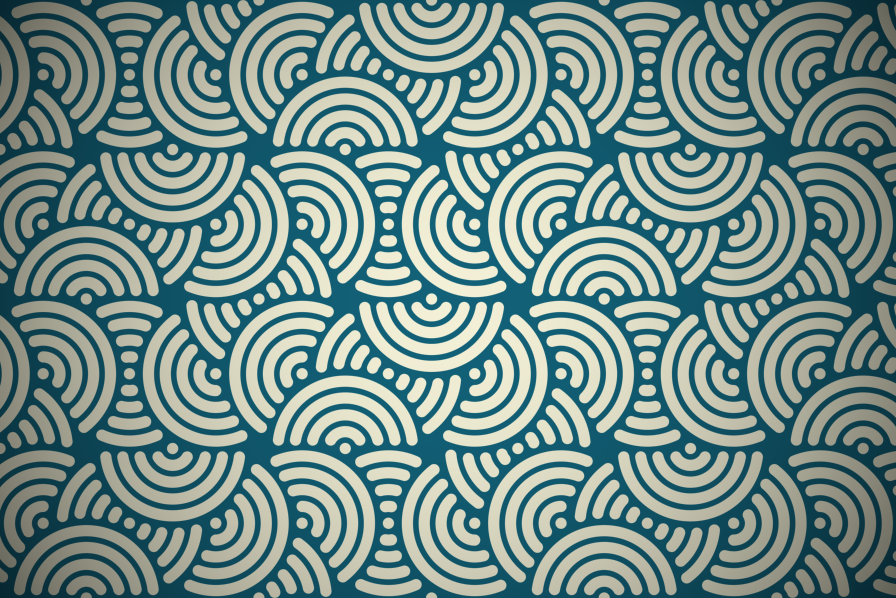
A WebGL 1 fragment shader for this pattern:

```glsl
precision highp float;
// Cream ring fans on teal: six half-disc fans pinwheel around each centre of a
// hexagonal lattice, and narrow double wedges of rings fill the gaps between them.
// Each point is folded into its nearest cell, then six turns of 60 degrees are tested.

uniform vec2 u_resolution;

#define HEX_SIZE 0.14434        // pinwheel radius, as a share of canvas height
#define RING_STEP 0.195         // ring spacing, in pinwheel radii
#define HALF_LINE 0.065         // half the line width
#define FAN_INSET 0.098         // arc tips to the flat side of a fan
#define WEDGE_CLEARANCE 0.984   // wedge tips to the neighbouring fan centre
#define CREAM vec3(0.95, 0.94, 0.84)
#define TEAL vec3(0.07, 0.38, 0.47)
#define VIGNETTE 0.60

const float SQRT3 = 1.7320508;

// Offset from the nearest centre of the hexagonal lattice.
vec2 foldToCell(vec2 p) {
  vec2 period = vec2(6.0, 2.0 * SQRT3);
  vec2 a = mod(p + 0.5 * period, period) - 0.5 * period;
  vec2 b = mod(p, period) - 0.5 * period;
  return dot(a, a) < dot(b, b) ? a : b;
}

// Distance to the centreline of an arc symmetric about +y, ending at tip.
float arcDistance(vec2 p, float radius, vec2 tip) {
  p.x = abs(p.x);
  bool beyondTip = p.x * tip.y > p.y * tip.x;
  return beyondTip ? length(p - tip) : abs(length(p) - radius);
}

// Half-disc fan opening towards +y.
float fanDistance(vec2 p) {
  float d = length(p);
  for (int i = 1; i <= 4; i++) {
    float r = float(i) * RING_STEP;
    vec2 tip = vec2(sqrt(r * r - FAN_INSET * FAN_INSET), FAN_INSET);
    d = min(d, arcDistance(p, r, tip));
  }
  return d;
}

// Rings squeezed between two fans centred at x = -1 and x = 1.
float wedgeDistance(vec2 p) {
  float d = length(p);
  p.y = abs(p.y);
  for (int i = 1; i <= 4; i++) {
    float r = float(i) * RING_STEP;
    float x = 0.5 * (1.0 + r * r - WEDGE_CLEARANCE * WEDGE_CLEARANCE);
    d = min(d, arcDistance(p, r, vec2(x, sqrt(r * r - x * x))));
  }
  return d;
}

void main() {
  vec2 p = gl_FragCoord.xy / u_resolution.y;
  vec2 q = foldToCell((p - vec2(0.0, 0.5)) / HEX_SIZE);

  mat2 sixthTurn = mat2(0.5, 0.5 * SQRT3, -0.5 * SQRT3, 0.5);
  vec2 wedgeCentre = vec2(1.5, 0.5 * SQRT3);
  vec2 wedgeAcross = vec2(0.5, 0.5 * SQRT3);
  vec2 wedgeAlong = vec2(0.5 * SQRT3, -0.5);

  float d = 10.0;
  for (int i = 0; i < 6; i++) {
    vec2 w = q - wedgeCentre;
    d = min(d, fanDistance(q - vec2(1.0, 0.0)));
    d = min(d, wedgeDistance(vec2(dot(w, wedgeAcross), dot(w, wedgeAlong))));
    q = sixthTurn * q;
  }

  float soft = 0.75 / (u_resolution.y * HEX_SIZE);
  float line = 1.0 - smoothstep(-soft, soft, d - HALF_LINE);
  vec3 color = mix(TEAL, CREAM, line);

  // Circular darkening, strongest in the corners.
  vec2 fromCentre = gl_FragCoord.xy - 0.5 * u_resolution;
  float corner = 0.25 * dot(u_resolution, u_resolution);
  color *= 1.0 - VIGNETTE * dot(fromCentre, fromCentre) / corner;

  gl_FragColor = vec4(color, 1.0);
}
```
